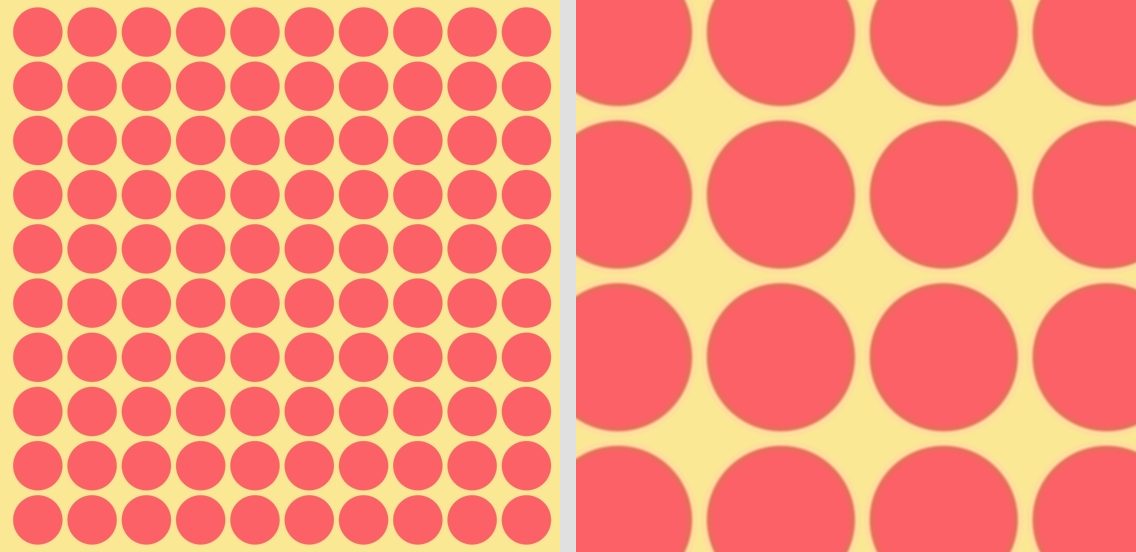
Left, the full canvas; right, a detail of the centre.
A Shadertoy shader for this pattern:

```glsl
// Ten by ten grid of coral discs with softly tinted edges on a cream ground.

// All lengths are fractions of the canvas width.
const vec2 GRID_COUNT = vec2(10.0);
const vec2 FIRST_CENTER = vec2(0.0675, 0.0573);
const vec2 PITCH = vec2(0.09695, 0.0968);
const float DISC_RADIUS = 0.0441;

const vec3 CORAL = vec3(0.984, 0.380, 0.400);
const vec3 RIM = vec3(0.912, 0.425, 0.360);
const vec3 HALO = vec3(1.000, 0.870, 0.620);
const vec3 CREAM = vec3(0.980, 0.910, 0.580);

// Signed distance to the nearest disc of a finite grid.
float discGridDistance(vec2 p, vec2 origin, vec2 pitch, vec2 count, float radius) {
    vec2 cell = clamp(floor((p - origin) / pitch + 0.5), vec2(0.0), count - 1.0);
    return length(p - origin - cell * pitch) - radius;
}

// Soft step centred on an edge, never narrower than one pixel.
float softEdge(float d, float edge, float width, float pixel) {
    float halfWidth = 0.5 * max(width, pixel);
    return smoothstep(edge - halfWidth, edge + halfWidth, d);
}

// Colour across the disc edge, from centre to ground.
vec3 discColor(float d, float pixel) {
    vec3 color = mix(CORAL, RIM, softEdge(d, -0.0030, 0.0018, pixel));
    color = mix(color, HALO, softEdge(d, 0.0, 0.0028, pixel));
    return mix(color, CREAM, softEdge(d, 0.0034, 0.0018, pixel));
}

void mainImage(out vec4 fragColor, in vec2 fragCoord) {
    float pixel = 1.0 / iResolution.x;
    vec2 p = fragCoord * pixel;
    float d = discGridDistance(p, FIRST_CENTER, PITCH, GRID_COUNT, DISC_RADIUS);
    fragColor = vec4(discColor(d, pixel), 1.0);
}
```
